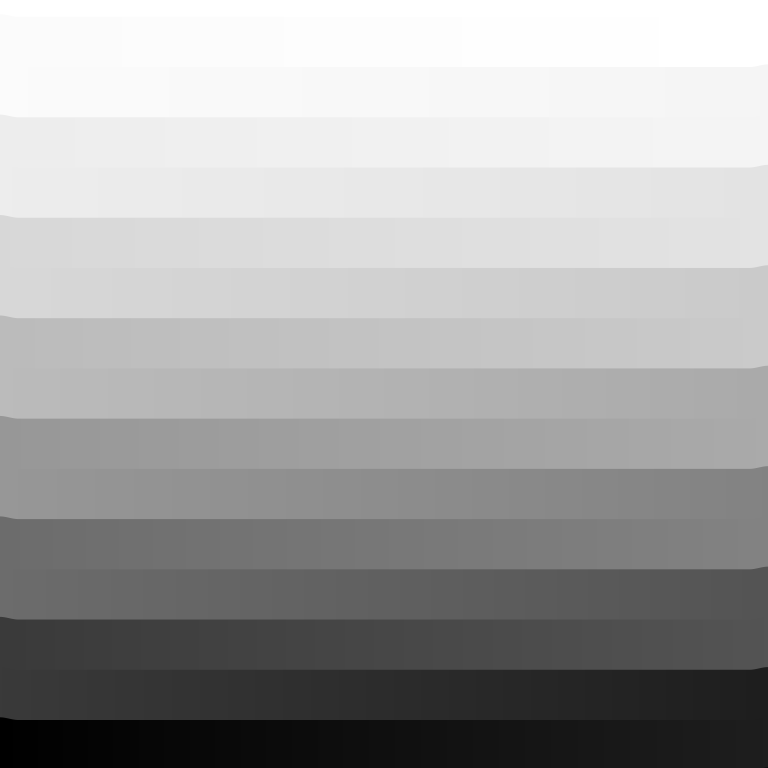
Write a Shadertoy shader that draws this background.

```glsl
// Stacked grey bands: one ramp from black to white, folded back and forth up the canvas.

const float FIRST_EDGE = 0.0625;   // height of the lowest band's upper edge
const float BAND_HEIGHT = 0.0654;
const float BAND_COUNT = 15.0;
const float GREY_LEVELS = 255.0;

// Ramp that climbs fast in the darks and eases into white.
float rampTone(float t) {
    t = clamp(t, 0.0, 1.0);
    return t * (1.8 - 0.8 * t);
}

// Flat steps along the ramp.
float stepTone(float tone, float levels) {
    return floor(tone * levels + 0.5) / levels;
}

// Even bands run left to right, odd bands run right to left.
float bandTone(float band, float x) {
    float along = mod(band, 2.0) < 0.5 ? x : 1.0 - x;
    return stepTone(rampTone((band + along) / BAND_COUNT), GREY_LEVELS);
}

// Slight upward curl of the band edges next to the canvas sides.
float edgeCurl(float x, float reach, float height) {
    float sideDistance = min(x, 1.0 - x);
    return height * (1.0 - smoothstep(0.0, reach, sideDistance));
}

void mainImage(out vec4 fragColor, in vec2 fragCoord) {
    vec2 uv = fragCoord / iResolution.xy;

    // Height measured in bands, so that band edges fall on whole numbers.
    float y = uv.y - edgeCurl(uv.x, 0.024, 0.0035);
    float bandPos = (y - FIRST_EDGE) / BAND_HEIGHT + 1.0;

    // Blend the two bands that meet at the nearest edge over one pixel.
    float edge = floor(bandPos + 0.5);
    float pixel = 1.0 / (iResolution.y * BAND_HEIGHT);
    float above = clamp((bandPos - edge) / pixel + 0.5, 0.0, 1.0);
    float grey = mix(bandTone(edge - 1.0, uv.x), bandTone(edge, uv.x), above);

    fragColor = vec4(vec3(grey), 1.0);
}
```
